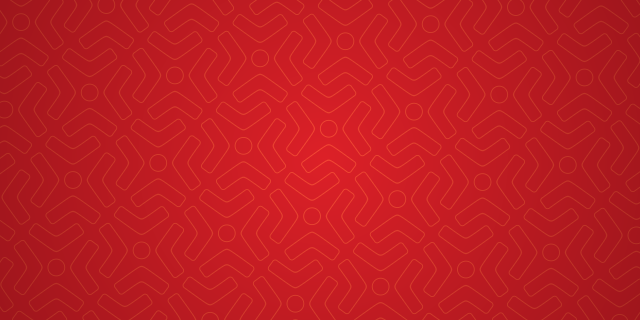
Write a WebGL 1 fragment shader that draws this pattern.

```glsl
precision highp float;

uniform vec2 u_resolution;

// Lengths are fractions of the canvas height
const vec2 ANCHOR = vec2(1.0273, 0.5977);
const vec2 STEP_ACROSS = vec2(0.2664, 0.0534);
const vec2 STEP_UP = vec2(0.0521, 0.2734);

const float RING_RADIUS = 0.0262;
const float GAP_SIDE = 0.0390;
const float GAP_UPRIGHT = 0.0443;
const float ARM_LENGTH = 0.1094;
const float ARM_WIDTH = 0.0390;
const float CORNER_RADIUS = 0.0090;
const float TIP_SOFTNESS = 0.0080;
const vec2 ARM_DIR = vec2(0.588, 0.809);
const float LINE_WIDTH = 0.0027;

const vec2 GLOW_CENTER = vec2(1.01, 0.505);
const float GLOW_REACH = 1.1;
const vec3 GLOW_RED = vec3(0.865, 0.126, 0.155);
const vec3 DEEP_RED = vec3(0.625, 0.084, 0.110);
const vec3 LINE_TINT = vec3(0.10, 0.17, 0.05);
const float EDGE_LINE_FADE = 0.6;

// Chevron with its tip at the origin, opening along +x
float chevronDistance(vec2 p) {
  p.y = sqrt(p.y * p.y + TIP_SOFTNESS * TIP_SOFTNESS);
  vec2 inward = vec2(ARM_DIR.y, -ARM_DIR.x);
  float across = abs(dot(p, inward) - 0.5 * ARM_WIDTH) - 0.5 * ARM_WIDTH;
  float along = dot(p, ARM_DIR) - ARM_LENGTH;
  vec2 q = vec2(across, along) + CORNER_RADIUS;
  return length(max(q, 0.0)) + min(max(q.x, q.y), 0.0) - CORNER_RADIUS;
}

// Distance to the outlines of a ring and its four chevrons
float motifDistance(vec2 p) {
  float ring = abs(length(p) - RING_RADIUS);
  p = abs(p);
  vec2 arm = p.x > p.y ? p - vec2(GAP_SIDE, 0.0)
                       : p.yx - vec2(GAP_UPRIGHT, 0.0);
  return min(ring, abs(chevronDistance(arm)));
}

// Coordinates along the two slanted steps of the grid
vec2 toLattice(vec2 p) {
  float area = STEP_ACROSS.x * STEP_UP.y - STEP_ACROSS.y * STEP_UP.x;
  return vec2(p.x * STEP_UP.y - p.y * STEP_UP.x,
              p.y * STEP_ACROSS.x - p.x * STEP_ACROSS.y) / area;
}

// Neighbouring motifs interlock, so all nearby cells are checked
float patternDistance(vec2 p) {
  p -= ANCHOR;
  vec2 cell = floor(toLattice(p) + 0.5);
  float nearest = 1.0;
  for (int j = -1; j <= 1; j++) {
    for (int i = -1; i <= 1; i++) {
      vec2 id = cell + vec2(float(i), float(j));
      vec2 center = id.x * STEP_ACROSS + id.y * STEP_UP;
      nearest = min(nearest, motifDistance(p - center));
    }
  }
  return nearest;
}

// Share of a pixel covered by the line, also when thinner than a pixel
float lineCoverage(float d, float pixel) {
  float halfWidth = 0.5 * LINE_WIDTH;
  return clamp((d + halfWidth) / pixel + 0.5, 0.0, 1.0)
       - clamp((d - halfWidth) / pixel + 0.5, 0.0, 1.0);
}

void main() {
  float pixel = 1.0 / u_resolution.y;
  vec2 p = gl_FragCoord.xy * pixel;

  // Radial glow
  float falloff = clamp(length(p - GLOW_CENTER) / GLOW_REACH, 0.0, 1.0);
  vec3 color = mix(GLOW_RED, DEEP_RED, falloff);

  // Fine outlines, fainter toward the edges
  float line = lineCoverage(patternDistance(p), pixel);
  color += LINE_TINT * line * mix(1.0, EDGE_LINE_FADE, falloff);

  gl_FragColor = vec4(color, 1.0);
}
```
